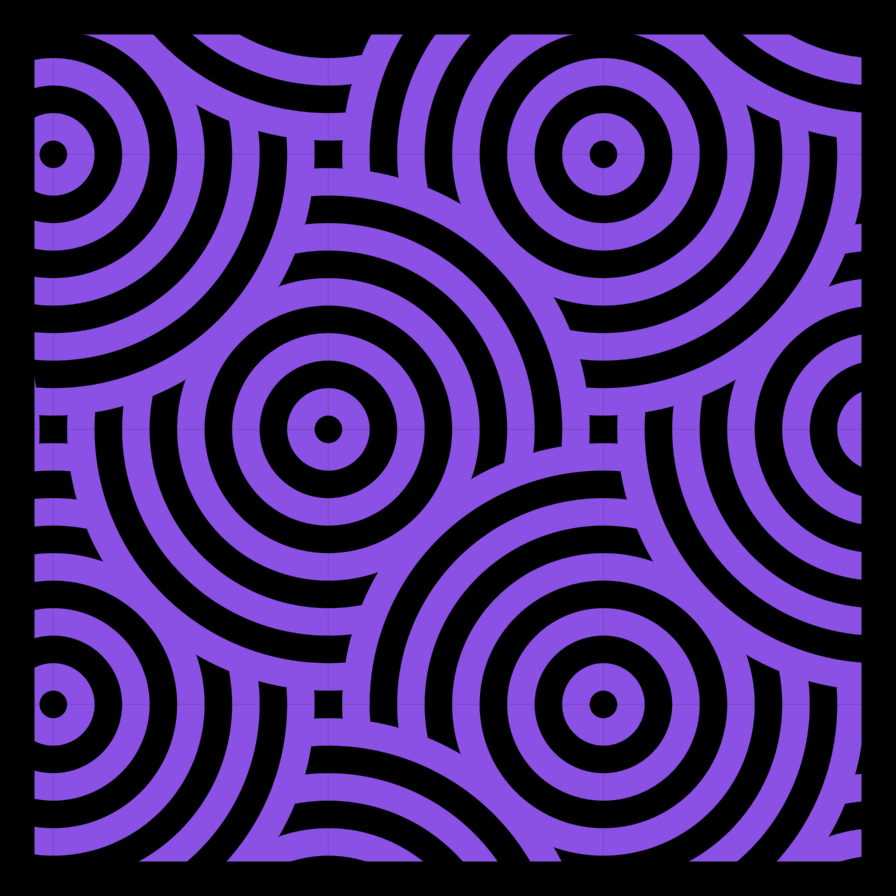
Reproduce this pattern procedurally as a WebGL 1 fragment shader.

```glsl
precision highp float;

uniform vec2 u_resolution;

#define PURPLE vec3(0.545, 0.318, 0.894)
#define BLACK vec3(0.0)
#define ORIGIN vec2(0.3665, 0.5208)
#define SPACING 0.30697
#define BANDS 10.0
#define DISC_RADIUS 9.5
#define FRAME 0.0385
#define SEAM_WIDTH 0.0014
#define SEAM_DARKEN 0.09
#define EDGE_PIXELS 1.3

// Signed distance to concentric bands, positive inside the purple ones
float bandDistance(float r) {
  return abs(mod(r + 1.0, 2.0) - 1.0) - 0.5;
}

// Discs on a checkerboard lattice, each passing over two diagonal neighbours
float wovenDiscs(vec2 p) {
  vec2 local = mod(p + 1.0, 2.0) - 1.0;
  vec2 corner = abs(local);
  float evenRadius = BANDS * length(corner);
  float oddRadius = BANDS * length(1.0 - corner);
  bool evenOnTop = local.x * local.y > 0.0;
  float top = evenOnTop ? evenRadius : oddRadius;
  float under = evenOnTop ? oddRadius : evenRadius;
  if (top < DISC_RADIUS - 0.5) return bandDistance(top);
  return max(DISC_RADIUS - top, bandDistance(under));
}

float coverage(float dist, float softness) {
  return clamp(dist / softness + 0.5, 0.0, 1.0);
}

void main() {
  float side = min(u_resolution.x, u_resolution.y);
  vec2 uv = (gl_FragCoord.xy - 0.5 * u_resolution) / side + 0.5;
  float pixel = 1.0 / side;
  vec2 p = (uv - ORIGIN) / SPACING;

  // Interlaced rings
  float dist = wovenDiscs(p) * SPACING / BANDS;
  float ink = coverage(dist, EDGE_PIXELS * pixel);

  // Faint tile seams along the lattice axes
  vec2 toSeam = abs(fract(p + 0.5) - 0.5) * SPACING;
  float seamDist = min(toSeam.x, toSeam.y);
  float seam = coverage(0.5 * SEAM_WIDTH - seamDist, pixel);
  vec3 color = mix(BLACK, PURPLE * (1.0 - SEAM_DARKEN * seam), ink);

  // Black frame
  vec2 inset = 0.5 - FRAME - abs(uv - 0.5);
  color = mix(BLACK, color, coverage(min(inset.x, inset.y), pixel));

  gl_FragColor = vec4(color, 1.0);
}
```
